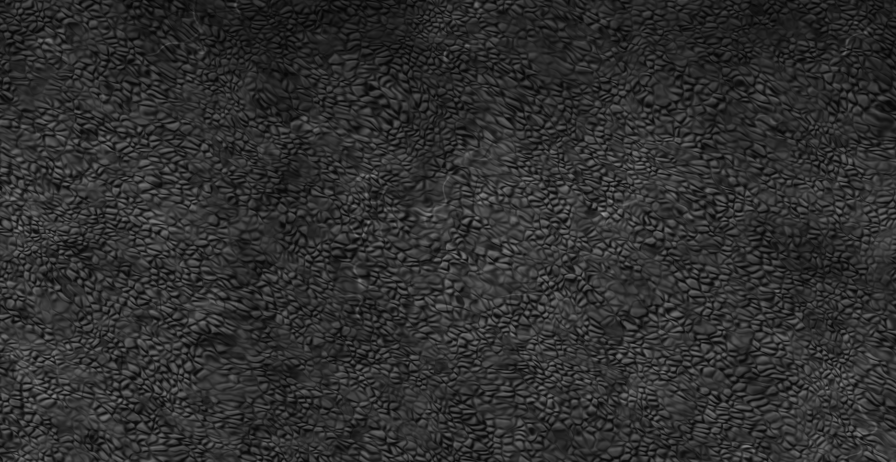
Give the GLSL for this texture, as a WebGL 1 fragment shader.

```glsl
precision highp float;
// Dark, finely wrinkled leather: tiny rough Voronoi plates parted by broken creases.
// The rough surface is lit from above by a height difference, over broad worn
// patches, with longer dark folds and a few pale scuffs on top.

#define PLATES vec2(50.0, 74.0)   // plates per canvas height, across and up
#define WARP 0.8                  // irregularity of the plate outlines
#define CREASE_WIDTH 0.6          // softness of the creases between plates
#define ROUGHNESS 0.42            // share of rough grain in the surface height
#define CREASE_DEPTH 0.95         // contrast of high against low places
#define RELIEF 0.85               // strength of the light from above
#define BASE_TONE 0.186           // mean grey of the hide
#define PATCHES 0.13              // strength of worn patches
#define FOLDS 0.36                // darkness of the long folds
#define SCUFFS 0.17               // brightness of the pale scuffs

uniform vec2 u_resolution;

float hash(vec2 p) {
  vec3 q = fract(p.xyx * 0.1031);
  q += dot(q, q.yzx + 33.33);
  return fract((q.x + q.y) * q.z);
}

vec2 hash2(vec2 p) {
  return vec2(hash(p), hash(p + 71.7));
}

float noise(vec2 p) {
  vec2 i = floor(p), f = fract(p);
  f = f * f * (3.0 - 2.0 * f);
  return mix(mix(hash(i), hash(i + vec2(1.0, 0.0)), f.x),
             mix(hash(i + vec2(0.0, 1.0)), hash(i + vec2(1.0, 1.0)), f.x), f.y);
}

float fbm(vec2 p) {
  float sum = 0.0, amp = 0.5;
  for (int i = 0; i < 4; i++) {
    sum += amp * noise(p);
    p = mat2(1.6, 1.2, -1.2, 1.6) * p + 17.3;
    amp *= 0.5;
  }
  return sum / 0.9375;
}

// Plate height: 0 in the crease, 1 on top
float plate(vec2 p) {
  vec2 cell = floor(p);
  float d1 = 9.0, d2 = 9.0;
  for (int y = -1; y <= 1; y++) {
    for (int x = -1; x <= 1; x++) {
      vec2 id = cell + vec2(float(x), float(y));
      float d = length(id + hash2(id) - p);
      d2 = min(d2, max(d1, d));
      d1 = min(d1, d);
    }
  }
  return smoothstep(0.0, CREASE_WIDTH, d2 - d1);
}

// Surface height: plates whose creases come and go, mixed with rough grain
float surface(vec2 grid) {
  float grain = 0.6 * noise(grid * 0.9 + 7.0) + 0.4 * noise(grid * 2.1 + 90.0);
  float open = smoothstep(0.1, 0.6, noise(grid * 0.55 + 33.0));
  float top = mix(0.6, plate(grid), 0.35 + 0.65 * open);
  return mix(top, grain, ROUGHNESS);
}

// Ragged thin line along the middle level of a noise field
float ridge(vec2 p, float width) {
  float level = mix(noise(p), noise(p * 2.7 + 8.0), 0.3);
  return 1.0 - smoothstep(0.0, width, abs(level - 0.5));
}

// Broad light and dark areas of the hide
float hideTone(vec2 p, vec2 uv) {
  vec2 left = (uv - vec2(0.03, 0.42)) / vec2(0.17, 0.45);
  vec2 right = (uv - vec2(0.68, 0.38)) / vec2(0.32, 0.40);
  float tone = BASE_TONE + 0.055 * exp(-dot(left, left));
  tone += 0.045 * exp(-dot(right, right));
  tone -= 0.055 * smoothstep(0.62, 1.0, uv.y);
  return max(tone + PATCHES * (fbm(p * 5.0 + 3.0) - 0.5), 0.05);
}

float leather(vec2 p) {
  vec2 uv = p * vec2(u_resolution.y / u_resolution.x, 1.0);

  // Warped plate grid, leaning slightly downwards to the right
  vec2 grid = (p + vec2(0.0, 0.2 * p.x)) * PLATES;
  vec2 bend = vec2(noise(grid * 0.8), noise(grid * 0.8 + 40.0)) - 0.5;
  vec2 sway = vec2(noise(p * 7.0 + 9.0), noise(p * 7.0 + 60.0)) - 0.5;
  grid += WARP * bend + sway * 3.0;
  float here = surface(grid);
  float above = surface(grid + vec2(-0.15, 0.38));

  // Shading by height and slope, with fine grain
  float shade = 0.97 + CREASE_DEPTH * (here - 0.53) + RELIEF * (here - above);
  shade += 0.22 * (noise(p * 120.0) - 0.5) + 0.3 * (noise(p * 26.0 + 15.0) - 0.5);

  // Long folds, strongest towards the left
  float fold = ridge(p * vec2(13.0, 17.0) + 12.0, 0.05);
  fold *= smoothstep(0.35, 0.65, noise(p * 6.0 + 30.0));
  shade *= 1.0 - FOLDS * fold * mix(1.2, 0.7, uv.x);

  // Sparse pale scuffs
  float scuff = ridge(p * vec2(11.0, 15.0) + 80.0, 0.04);
  scuff *= smoothstep(0.66, 0.85, noise(p * 9.0 + 50.0));
  return hideTone(p, uv) * max(shade, 0.2) + SCUFFS * scuff * (0.4 + 0.6 * here);
}

void main() {
  // Average of four samples per pixel for smooth edges
  float tone = 0.0;
  for (int i = 0; i < 4; i++) {
    vec2 offset = vec2(mod(float(i), 2.0), floor(float(i) / 2.0)) * 0.5 - 0.25;
    tone += 0.25 * leather((gl_FragCoord.xy + offset) / u_resolution.y);
  }
  gl_FragColor = vec4(vec3(clamp(tone, 0.0, 1.0)), 1.0);
}
```
